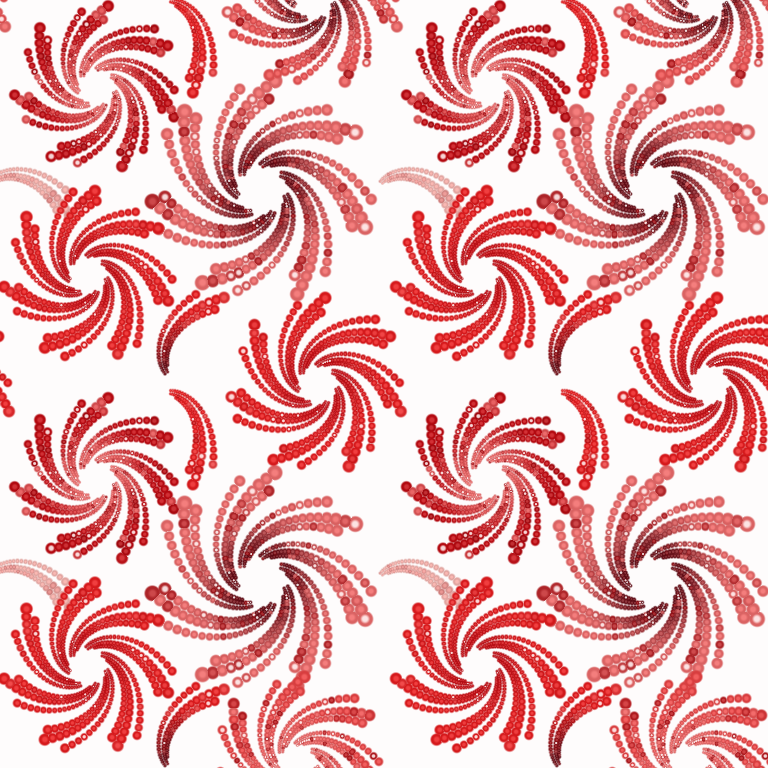
Reproduce this pattern procedurally as a Shadertoy shader.

```glsl
const float TAU = 6.2831853;
const float REPEATS = 1.96;
const float ARMS = 7.0;
const float TWIST = 1.2;
const float BEAD_STEP = 0.062;
const vec3 PAPER = vec3(0.995, 0.99, 0.99);
const vec3 RED = vec3(0.93, 0.11, 0.12);
const vec3 CRIMSON = vec3(0.78, 0.04, 0.07);
const vec3 MAROON = vec3(0.40, 0.04, 0.08);
const vec3 PINK = vec3(0.95, 0.43, 0.43);
const vec3 BLUSH = vec3(0.98, 0.72, 0.70);

float hash(vec2 p) {
    return fract(sin(dot(p, vec2(127.1, 311.7))) * 43758.5453);
}

// Offset to the nearest copy of a motif in the unit lattice
vec2 nearest(vec2 p, vec2 center) {
    vec2 d = p - center;
    return d - round(d);
}

// Bead tint: gradient along the arm with random darker and paler beads
vec3 beadColor(vec3 inner, vec3 outer, float along, float variation, vec2 id) {
    float h = hash(id);
    vec3 tint = mix(inner, outer, smoothstep(-1.35, -0.25, along));
    vec3 odd = h < 0.5 ? CRIMSON * 0.85 : PINK;
    return mix(tint, odd, variation * smoothstep(0.25, 0.5, abs(h - 0.5)));
}

// One beaded strand; q holds log radius and spiral angle
vec3 strand(vec3 color, vec2 q, vec3 shape, float tip, float size, vec3 inner,
            vec3 outer, float variation, vec2 seed, float soft) {
    float offset = q.y - shape.x;
    float t = q.x - TWIST * offset / (1.0 + TWIST * TWIST);
    float k = clamp(round(-t / BEAD_STEP), shape.y, 25.0 - shape.z);
    float along = -k * BEAD_STEP;
    float radius = tip * mix(1.35, 1.0, smoothstep(-1.4, -0.5, along));
    radius *= 0.94 + 0.12 * hash(seed + k) + 0.12 * step(k, shape.y);
    radius *= smoothstep(-1.95, -1.3, along);

    float dist = length(vec2(q.x - along, offset - TWIST * (q.x - along)));
    float scale = size * exp(along);
    float edge = (dist - radius) * scale;
    float cover = 1.0 - smoothstep(-0.5 * soft, soft, edge);
    float core = 1.0 - smoothstep(0.25, 0.75, dist / radius);

    vec3 tint = beadColor(inner, outer, along, variation, seed + vec2(k, 3.0));
    float hollow = step(hash(seed + vec2(7.0, k)), 0.16 * variation);
    tint = mix(tint * 0.9, mix(tint, BLUSH, 0.22), core);
    tint = mix(tint, PAPER, 0.8 * hollow * core);
    return mix(color, tint, cover);
}

// Log spiral whorl of three-strand arms; count limits how many are drawn
vec3 whorl(vec3 color, vec2 p, float size, float turn, float count, vec3 inner,
           vec3 outer, float variation, float seed, float soft) {
    float r = max(length(p), 0.0001);
    if (r > size * 1.15) return color;
    float logR = log(r / size);
    float sector = TAU / ARMS;
    float angle = atan(p.y, p.x + 1e-6) + TWIST * logR - radians(turn);
    float arm = round((angle + 0.08) / sector);
    float id = mod(arm + 2.0 * ARMS, ARMS);
    if (id > count - 0.5) return color;

    vec2 q = vec2(logR, angle - arm * sector);
    vec2 key = vec2(id * 13.0 + seed, seed * 5.0);
    float trim = floor(hash(key) * 2.0);
    color = strand(color, q, vec3(0.15, trim, 2.0), 0.045, size,
                   inner, outer, variation, key + 1.0, soft);
    color = strand(color, q, vec3(-0.29, 2.0 + trim, 2.0), 0.055, size,
                   inner, outer, variation, key + 2.0, soft);
    return strand(color, q, vec3(-0.11, 0.0, 0.0), 0.058, size,
                  inner, outer, variation, key + 4.0, soft);
}

// Whorl whose place and tint change from row to row
vec3 shiftingWhorl(vec3 color, vec2 p, float soft) {
    vec2 d = p - vec2(0.811, 0.018);
    float row = round(d.y);
    d -= round(d);
    float lower = step(row, -1.5);
    float upper = step(-0.5, row);
    d -= lower * vec2(-0.053, 0.033) + upper * vec2(-0.01, -0.018);
    vec3 inner = mix(mix(CRIMSON, PINK, lower), MAROON, upper);
    vec3 outer = mix(RED, PINK, 0.5 * lower + 0.7 * upper);
    float variation = 0.2 + 0.6 * (lower + upper);
    return whorl(color, d, 0.222, 40.0, ARMS, inner, outer, variation, 4.0, soft);
}

void mainImage(out vec4 fragColor, in vec2 fragCoord) {
    // Lattice units, rows counted from the top edge
    vec2 p = (fragCoord - vec2(0.0, iResolution.y)) / iResolution.y * REPEATS;
    float soft = max(1.2 * REPEATS / iResolution.y, 0.004);
    vec3 color = PAPER;

    // Loose single arms
    color = whorl(color, nearest(p, vec2(0.40, 0.964)), 0.22, -59.0, 1.0,
                  RED, RED, 0.5, 5.0, soft);
    color = whorl(color, nearest(p, vec2(0.474, 0.043)), 0.22, 70.0, 1.0,
                  MAROON, RED, 0.4, 6.0, soft);
    color = whorl(color, nearest(p, vec2(-0.02, 0.49)), 0.20, -5.0, 1.0,
                  BLUSH, BLUSH, 0.25, 7.0, soft);

    // Full whorls
    color = whorl(color, nearest(p, vec2(0.247, 0.776)), 0.21, 37.0, ARMS,
                  PINK, CRIMSON, 0.8, 1.0, soft);
    color = whorl(color, nearest(p, vec2(0.668, 0.515)), 0.28, 38.0, ARMS,
                  MAROON, PINK, 0.7, 2.0, soft);
    color = whorl(color, nearest(p, vec2(0.224, 0.298)), 0.215, 40.0, ARMS,
                  CRIMSON, RED, 0.2, 3.0, soft);
    color = shiftingWhorl(color, p, soft);
    fragColor = vec4(color, 1.0);
}
```
